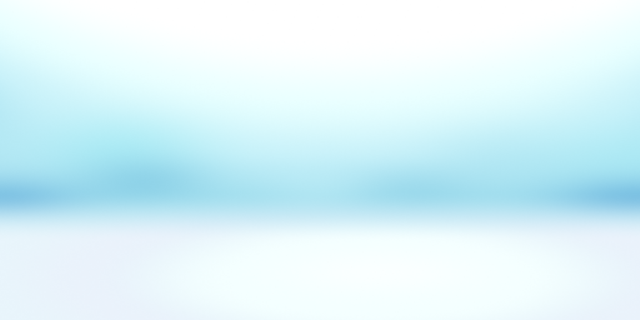
This background is drawn by a Shadertoy shader. Its source:

```glsl
// A pale studio backdrop: a white arch of light fades down to a blurred cyan
// horizon, with a softly lit floor below. The sky is a curved height gradient,
// tinted by Gaussian blobs; the floor is a blend with a wide elliptical glow.

const float HORIZON = 0.375;
const vec3 WHITE = vec3(1.0);
const vec3 ICE = vec3(0.91, 1.0, 1.0);
const vec3 SKY = vec3(0.77, 0.94, 0.975);
const vec3 AQUA = vec3(0.64, 0.875, 0.935);
const vec3 CYAN = vec3(0.61, 0.91, 0.95);
const vec3 STEEL = vec3(0.48, 0.77, 0.88);
const vec3 BLUE = vec3(0.36, 0.66, 0.85);
const vec3 FLOOR = vec3(0.91, 0.96, 0.985);
const vec3 LILAC = vec3(0.92, 0.945, 0.985);
const vec3 FLOOR_LIGHT = vec3(0.955, 1.0, 1.0);

float hash(vec2 p) {
    return fract(sin(dot(p, vec2(127.1, 311.7))) * 43758.5453);
}

// Distance from a centre, scaled so that 1 lies on the ellipse
float ellipse(vec2 p, vec2 center, vec2 radius) {
    return length((p - center) / radius);
}

// Soft spot that fades out in all directions
float blob(vec2 p, vec2 center, vec2 radius) {
    float d = ellipse(p, center, radius);
    return exp(-d * d);
}

// Vertical gradient whose pale bands bend upward at both sides
vec3 skyGradient(vec2 p) {
    float side = p.x - 0.53;
    float bend = 0.88 * side * side * smoothstep(HORIZON, 0.78, p.y);
    float height = p.y - bend;
    vec3 color = mix(AQUA, SKY, smoothstep(0.36, 0.53, height));
    color = mix(color, ICE, smoothstep(0.46, 0.70, height));
    return mix(color, WHITE, smoothstep(0.64, 0.88, height));
}

// Blurred shapes standing near the horizon
vec3 addHaze(vec3 color, vec2 p) {
    color = mix(color, CYAN, 0.55 * blob(p, vec2(0.19, 0.53), vec2(0.13, 0.11)));
    color = mix(color, CYAN, 0.40 * blob(p, vec2(1.0, 0.50), vec2(0.18, 0.12)));
    color = mix(color, STEEL, 0.55 * blob(p, vec2(0.225, 0.435), vec2(0.10, 0.075)));
    color = mix(color, STEEL, 0.28 * blob(p, vec2(0.65, 0.41), vec2(0.10, 0.07)));
    color = mix(color, AQUA, 0.35 * blob(p, vec2(0.78, 0.50), vec2(0.12, 0.10)));
    color = mix(color, SKY, 0.35 * blob(p, vec2(0.50, 0.42), vec2(0.08, 0.08)));
    color = mix(color, BLUE, 0.55 * blob(p, vec2(0.0, 0.375), vec2(0.12, 0.07)));
    return mix(color, BLUE, 0.60 * blob(p, vec2(1.0, 0.375), vec2(0.13, 0.07)));
}

// Cool floor with a faint lilac ring around an off-centre pool of light
vec3 floorColor(vec2 p) {
    float d = ellipse(p, vec2(0.59, 0.13), vec2(0.34, 0.17));
    vec3 color = mix(FLOOR, LILAC, 0.7 * exp(-12.0 * (d - 1.35) * (d - 1.35)));
    color = mix(color, FLOOR_LIGHT, 1.0 - smoothstep(0.65, 1.25, d));
    return mix(color, WHITE, 0.6 * blob(p, vec2(0.60, 0.15), vec2(0.15, 0.07)));
}

void mainImage(out vec4 fragColor, in vec2 fragCoord) {
    vec2 p = fragCoord / iResolution.xy;
    vec3 color = addHaze(skyGradient(p), p);

    // Dissolve the horizon into the floor
    float ground = 1.0 - smoothstep(0.245, 0.405, p.y);
    color = mix(color, floorColor(p), ground);

    // Slight dither keeps the gradients smooth
    color += (hash(floor(p * vec2(512.0, 256.0))) - 0.5) / 255.0;
    fragColor = vec4(clamp(color, 0.0, 1.0), 1.0);
}
```
